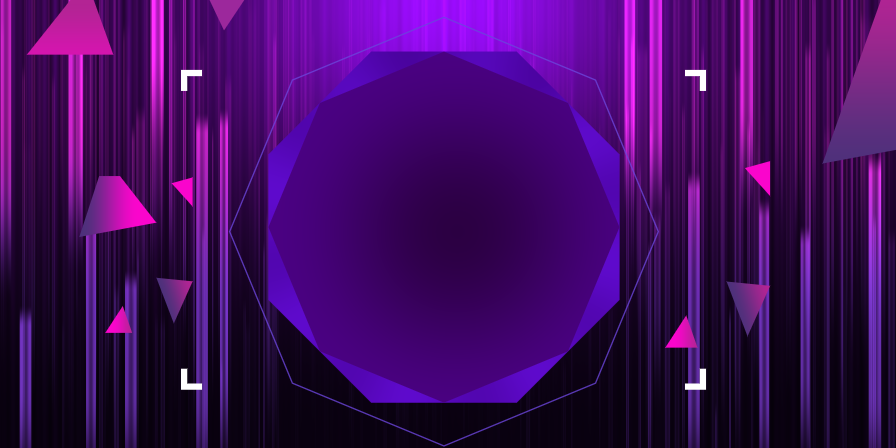
Write a WebGL 1 fragment shader that draws this background.

```glsl
precision highp float;
// Dark violet stage: vertical light streaks under a top glow, an octagonal
// badge with faceted rim and thin outline, corner brackets and loose shards.
// Coordinates are in canvas heights, x centred, y rising from 0 to 1.
uniform vec2 u_resolution;

const vec3 NIGHT = vec3(0.035, 0.005, 0.06);
const vec3 DUSK = vec3(0.19, 0.015, 0.28);
const vec3 GLOW = vec3(0.42, 0.03, 0.72);
const vec3 PINK = vec3(0.70, 0.14, 0.58);
const vec3 VIOLET = vec3(0.40, 0.20, 0.68);
const vec3 MAGENTA = vec3(0.98, 0.02, 0.80);
const vec3 SLATE = vec3(0.30, 0.19, 0.48);
const vec3 FACET_BLUE = vec3(0.37, 0.04, 0.80);
const vec3 FACET_DEEP = vec3(0.29, 0.01, 0.62);
const vec3 DISC_CORE = vec3(0.17, 0.0, 0.26);
const vec3 DISC_EDGE = vec3(0.29, 0.005, 0.51);
const vec3 LINE_COLOR = vec3(0.42, 0.27, 0.86);
const vec2 BADGE = vec2(-0.009, 0.493);
const vec2 OUTLINE = vec2(-0.009, 0.483);
const float RIM_APOTHEM = 0.392;
const float DISC_APOTHEM = 0.362;
const float LINE_APOTHEM = 0.442;
const float LINE_HALF = 0.0015;
const vec2 FRAME_CENTER = vec2(-0.010, 0.487);
const vec2 FRAME_HALF = vec2(0.586, 0.357);
const float BRACKET_ARM = 0.047;
const float BRACKET_THICK = 0.014;

float hash(float n) { return fract(sin(n * 127.1) * 43758.5); }

// One-dimensional gradient noise
float noise(float x) {
  float i = floor(x), f = x - i;
  float a = (hash(i) * 2.0 - 1.0) * f;
  float b = (hash(i + 1.0) * 2.0 - 1.0) * (f - 1.0);
  return mix(a, b, f * f * (3.0 - 2.0 * f));
}

float cover(float d) { return clamp(0.5 - d * u_resolution.y, 0.0, 1.0); }

float octagon(vec2 p, float apothem) {
  p = abs(p);
  return max(max(p.x, p.y), (p.x + p.y) * 0.70711) - apothem;
}

vec2 turnEighth(vec2 p) {
  return vec2(0.92388 * p.x - 0.38268 * p.y, 0.38268 * p.x + 0.92388 * p.y);
}

float edge(vec2 p, vec2 a, vec2 b) {
  vec2 e = b - a;
  return dot(p - a, vec2(e.y, -e.x)) / length(e);
}

// Signed bound of a triangle with either winding
float triangle(vec2 p, vec2 a, vec2 b, vec2 c) {
  float s = -sign(edge(c, a, b));
  return max(max(edge(p, a, b) * s, edge(p, b, c) * s), edge(p, c, a) * s);
}

// Light column: s = centre x, half width, bottom, top
vec3 streak(vec2 p, vec4 s) {
  float d = abs(p.x - s.x);
  float body = cover(d - s.y) * (0.55 + 0.45 * smoothstep(0.1, 0.7, d / s.y));
  float fade = smoothstep(s.z, s.z + 0.28, p.y) * (1.0 - smoothstep(s.w - 0.05, s.w, p.y));
  return mix(VIOLET, PINK, smoothstep(0.3, 0.75, p.y)) * body * fade;
}

vec3 background(vec2 p) {
  vec3 col = mix(NIGHT, DUSK, smoothstep(0.05, 1.0, p.y));
  float side = mix(0.2, 1.0, smoothstep(0.28, 0.5, abs(p.x)));
  col *= 1.0 + 0.9 * side * noise(p.x * 85.0);
  // Scattered columns, finer in each layer
  for (int i = 0; i < 3; i++) {
    float layer = float(i), n = 24.0 * exp2(layer);
    float id = floor(p.x * n), seed = id + 61.0 * layer;
    float low = hash(seed + 0.3) * 0.9 - 0.35;
    float x = (id + 0.4 + 0.2 * hash(seed)) / n;
    vec4 s = vec4(x, (0.1 + 0.25 * hash(seed + 0.7)) / n, low, low + 0.4 + hash(seed + 0.5));
    col += streak(p, s) * side * 0.5 * pow(hash(seed + 0.9), 2.0);
  }
  // Leading columns
  vec3 lead = streak(p, vec4(-0.987, 0.012, 0.32, 1.2));
  lead += streak(p, vec4(-0.831, 0.016, 0.38, 1.2)) + streak(p, vec4(-0.648, 0.014, 0.62, 1.2));
  lead += streak(p, vec4(-0.943, 0.013, -0.15, 0.32)) + streak(p, vec4(-0.797, 0.011, -0.15, 0.52));
  lead += streak(p, vec4(-0.708, 0.013, -0.15, 0.40)) + streak(p, vec4(-0.549, 0.013, -0.15, 0.75));
  lead += streak(p, vec4(-0.500, 0.009, -0.10, 0.76)) + streak(p, vec4(0.406, 0.012, 0.50, 1.2));
  lead += streak(p, vec4(0.464, 0.014, 0.45, 1.2)) + streak(p, vec4(0.549, 0.013, -0.15, 0.62));
  lead += streak(p, vec4(0.667, 0.014, 0.50, 1.2)) + streak(p, vec4(0.706, 0.011, -0.15, 0.56));
  lead += streak(p, vec4(0.797, 0.010, -0.10, 0.50)) + streak(p, vec4(0.953, 0.014, -0.15, 0.66));
  col += lead * 0.85;
  vec2 g = (p - vec2(0.0, 1.02)) / vec2(0.40, 0.42);
  return col + GLOW * exp(-dot(g, g)) * (1.0 + 0.3 * noise(p.x * 60.0));
}

vec3 shards(vec3 col, vec2 p) {
  float d = triangle(p, vec2(-0.940, 0.878), vec2(-0.747, 0.878), vec2(-0.807, 1.045));
  col = mix(col, mix(PINK, MAGENTA, smoothstep(1.0, 0.86, p.y) * 0.5), cover(d));
  d = triangle(p, vec2(-0.537, 1.01), vec2(-0.448, 1.01), vec2(-0.500, 0.932));
  col = mix(col, mix(PINK, VIOLET, 0.3), cover(d));
  d = triangle(p, vec2(0.836, 0.635), vec2(1.100, 0.684), vec2(1.002, 1.1));
  col = mix(col, mix(SLATE, PINK, smoothstep(0.6, 1.05, p.y)), cover(d));
  d = triangle(p, vec2(-0.823, 0.471), vec2(-0.651, 0.503), vec2(-0.765, 0.649));
  col = mix(col, mix(SLATE, MAGENTA, smoothstep(-0.82, -0.69, p.x)), cover(max(d, p.y - 0.607)));
  // The same trio on both sides, larger on the right
  for (int i = 0; i < 2; i++) {
    float k = float(i), size = 1.0 + 0.2 * k;
    vec2 q = (p - mix(vec2(-0.570, 0.372), vec2(0.719, 0.362), k)) / size;
    d = triangle(q, vec2(-0.081, 0.008), vec2(0.0), vec2(-0.042, -0.094));
    col = mix(col, mix(SLATE, PINK, smoothstep(-0.08, 0.0, q.x + q.y * 0.3)), cover(d * size));
    d = triangle(q, vec2(-0.195, -0.115), vec2(-0.135, -0.115), vec2(-0.156, -0.055));
    col = mix(col, mix(MAGENTA, PINK, smoothstep(-0.18, -0.13, q.x)), cover(d * size));
    d = triangle(q, vec2(-0.047, 0.219), vec2(0.0, 0.232), vec2(0.0, 0.167));
    col = mix(col, MAGENTA, cover(d * size));
  }
  return col;
}

vec3 badge(vec3 col, vec2 p) {
  vec2 q = p - BADGE;
  float tilt = 0.5 + 0.5 * sin(8.0 * atan(q.y, q.x));
  vec3 rim = mix(FACET_BLUE, FACET_DEEP, 0.6 * tilt + 0.4 * smoothstep(0.15, 0.4, q.y));
  col = mix(col, rim, cover(octagon(q, RIM_APOTHEM)));
  vec3 disc = mix(DISC_CORE, DISC_EDGE, smoothstep(0.0, 0.42, length(q - vec2(0.03, -0.01))));
  col = mix(col, disc, cover(octagon(turnEighth(q), DISC_APOTHEM)));
  float line = abs(octagon(turnEighth(p - OUTLINE), LINE_APOTHEM)) - LINE_HALF;
  return mix(col, LINE_COLOR, 0.8 * cover(line));
}

float brackets(vec2 p) {
  vec2 inset = FRAME_HALF - abs(p - FRAME_CENTER);
  float nearest = min(inset.x, inset.y), farthest = max(inset.x, inset.y);
  return cover(max(max(-nearest, nearest - BRACKET_THICK), farthest - BRACKET_ARM));
}

void main() {
  vec2 p = (gl_FragCoord.xy - vec2(0.5 * u_resolution.x, 0.0)) / u_resolution.y;
  vec3 col = badge(shards(background(p), p), p);
  gl_FragColor = vec4(mix(col, vec3(1.0), brackets(p)), 1.0);
}
```
